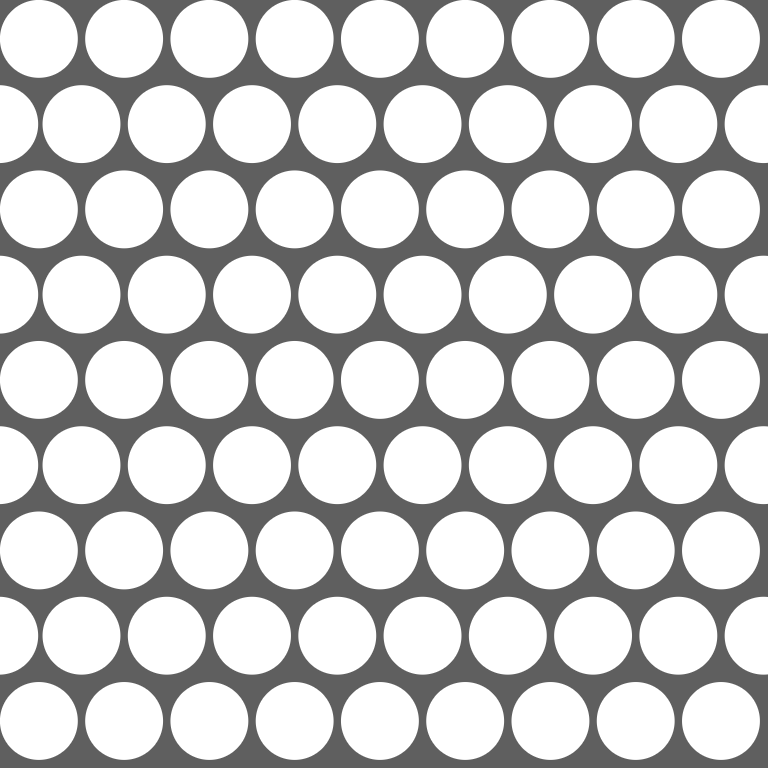
Reproduce this pattern procedurally as a Shadertoy shader.

```glsl
// Staggered rows of white discs on a flat grey ground.
// Each pixel finds its nearest row and column, then measures the
// signed distance to that one disc, blended over about one pixel.

const vec3  GROUND_COLOR = vec3(0.373);
const vec3  DISC_COLOR   = vec3(1.0);
const float PITCH        = 0.11102;  // spacing across and down
const float RADIUS       = 0.0507;
const float MARGIN       = 0.0506;   // first disc centre from left and top
const float ROWS         = 9.0;
const float COLUMNS      = 9.0;
const float EDGE_NUDGE   = 0.0039;   // shift of the cut disc at the left edge

// Signed distance to the nearest disc; p has its origin at the top left.
float discDistance(vec2 p) {
    float row = clamp(round((p.y - MARGIN) / PITCH), 0.0, ROWS - 1.0);
    float staggered = mod(row, 2.0);

    // Staggered rows start half a pitch to the left and hold one more disc.
    float startX = MARGIN - 0.5 * PITCH * staggered;
    float column = clamp(round((p.x - startX) / PITCH), 0.0, COLUMNS - 1.0 + staggered);

    vec2 center = vec2(startX, MARGIN) + PITCH * vec2(column, row);
    if (column < 0.5) center.x += EDGE_NUDGE * staggered;
    return length(p - center) - RADIUS;
}

void mainImage(out vec4 fragColor, in vec2 fragCoord) {
    float pixel = 1.0 / iResolution.y;
    vec2 p = fragCoord * pixel;
    p.y = 1.0 - p.y;

    float coverage = clamp(0.5 - discDistance(p) / pixel, 0.0, 1.0);
    fragColor = vec4(mix(GROUND_COLOR, DISC_COLOR, coverage), 1.0);
}
```
